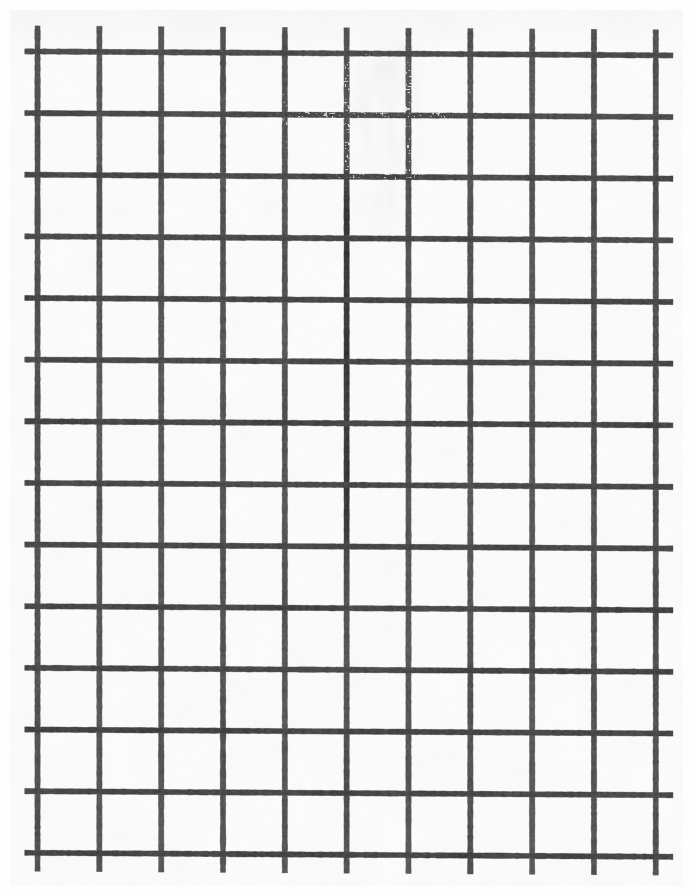
This pattern is drawn by a Shadertoy shader. Its source:

```glsl
const vec2 GRID_COUNT = vec2(11.0, 14.0);
const vec2 GRID_START = vec2(0.0419, 0.0484);
const vec2 GRID_PITCH = vec2(0.0690, 0.0688);
const vec2 INK_MIN = vec2(0.0273, 0.0276);
const vec2 INK_MAX = vec2(0.7513, 0.9716);
const float HALF_WIDTH = 0.0032;
const float ROW_TILT = 0.0062;

float hash(vec2 p) {
    return fract(sin(dot(p, vec2(127.1, 311.7))) * 43758.5453);
}

float valueNoise(vec2 p) {
    vec2 cell = floor(p);
    vec2 f = fract(p);
    f = f * f * (3.0 - 2.0 * f);
    float low = mix(hash(cell), hash(cell + vec2(1.0, 0.0)), f.x);
    float high = mix(hash(cell + vec2(0.0, 1.0)), hash(cell + 1.0), f.x);
    return mix(low, high, f.y);
}

// Antialiased coverage of a signed distance
float cover(float d, float blur) {
    return 1.0 - smoothstep(-blur, blur, d);
}

float boxDistance(vec2 p, vec2 low, vec2 high) {
    vec2 d = max(low - p, p - high);
    return max(d.x, d.y);
}

// Index of the nearest line in a finite row of lines
float nearestLine(float x, float start, float pitch, float count) {
    return clamp(floor((x - start) / pitch + 0.5), 0.0, count - 1.0);
}

// Distance to a line, with a slightly ragged inked edge
float lineDistance(float x, float along, float start, float pitch, float index) {
    float ragged = (valueNoise(vec2(along * 260.0, index * 7.3)) - 0.5) * 0.0005;
    return abs(x - start - index * pitch) - HALF_WIDTH - ragged;
}

// Soft elliptical patch, strongest in its centre
float patchMask(vec2 p, vec2 center, vec2 radius) {
    return 1.0 - smoothstep(0.55, 1.0, length((p - center) / radius));
}

// Bare flecks: rare everywhere, dense where the ink is worn
float flecks(vec2 p, float wear) {
    float grain = valueNoise(p * 560.0);
    float threshold = mix(0.93, 0.66, wear);
    return smoothstep(threshold, threshold + 0.12, grain) * mix(0.35, 0.9, wear);
}

vec3 paperColor(vec2 p, vec2 size, float blur) {
    float mottling = valueNoise(p * 30.0) * 0.6 + valueNoise(p * 170.0) * 0.4;
    float tone = 0.987 - 0.014 * mottling;
    float smudge = patchMask(p, vec2(0.43, 0.86), vec2(0.05, 0.13));
    tone -= 0.025 * smudge * valueNoise(p * vec2(110.0, 40.0));
    tone -= 0.012 * smoothstep(0.94, 0.99, p.y);
    float sheet = cover(boxDistance(p, vec2(0.011), size - vec2(0.010, 0.011)), blur);
    return vec3(mix(0.996, tone, sheet));
}

void mainImage(out vec4 fragColor, in vec2 fragCoord) {
    vec2 p = fragCoord / iResolution.y;
    vec2 size = vec2(iResolution.x / iResolution.y, 1.0);
    float blur = 0.8 / iResolution.y;

    // Rows lean gently downward to the right
    vec2 q = vec2(p.x, p.y + ROW_TILT * p.x);
    float column = nearestLine(q.x, GRID_START.x, GRID_PITCH.x, GRID_COUNT.x);
    float row = nearestLine(q.y, GRID_START.y, GRID_PITCH.y, GRID_COUNT.y);
    float columnDist = lineDistance(q.x, q.y, GRID_START.x, GRID_PITCH.x, column);
    float rowDist = lineDistance(q.y, q.x, GRID_START.y, GRID_PITCH.y, row);

    // Overhanging line ends
    float inked = cover(boxDistance(q, INK_MIN, INK_MAX), blur);
    float columnInk = cover(columnDist, blur) * inked;
    float rowInk = cover(rowDist, blur) * inked;

    // Ink tone: columns print paler, with a darker stretch in the middle column
    float middle = 1.0 - step(0.5, abs(column - 5.0));
    float stretch = smoothstep(0.32, 0.45, q.y) * (1.0 - smoothstep(0.76, 0.84, q.y));
    float columnTone = 0.335 + 0.03 * (hash(vec2(column, 3.0)) - 0.5) - 0.10 * middle * stretch;
    float rowTone = 0.285 + 0.03 * (hash(vec2(row, 9.0)) - 0.5);
    float tone = mix(columnTone, rowTone, rowInk);
    tone += 0.07 * (valueNoise(p * 420.0) - 0.5) + 0.04 * (valueNoise(p * 25.0) - 0.5);

    // Wear gathers near the top centre
    float wear = patchMask(p, vec2(0.425, 0.87), vec2(0.135, 0.095));
    wear *= 0.45 + 0.55 * valueNoise(p * 28.0);

    float ink = max(columnInk, rowInk) * (1.0 - flecks(p, wear));
    fragColor = vec4(mix(paperColor(p, size, blur), vec3(tone), ink), 1.0);
}
```
